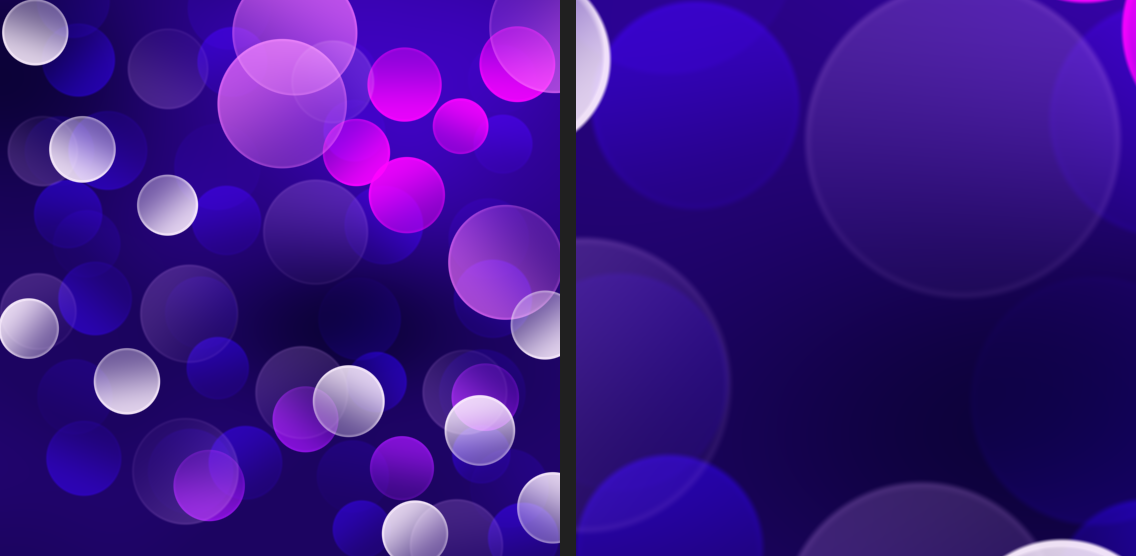
Left: the whole. Right: its middle third, enlarged.
Give the GLSL for this background, as a Shadertoy shader.

```glsl
const vec2 SPREAD = vec2(0.7549, 0.5698); // low-discrepancy step

float hash(float n) {
    return fract(sin(n * 127.1 + 3.7) * 4375.85);
}

vec2 gradientAt(vec2 cell) {
    float angle = 6.2832 * hash(dot(cell, vec2(1.37, 7.91)));
    return vec2(cos(angle), sin(angle));
}

float gradientNoise(vec2 p) {
    vec2 cell = floor(p), f = p - cell;
    vec2 u = f * f * f * (f * (f * 6.0 - 15.0) + 10.0);
    vec2 e = vec2(0.0, 1.0);
    float a = dot(gradientAt(cell), f);
    float b = dot(gradientAt(cell + e.yx), f - e.yx);
    float c = dot(gradientAt(cell + e.xy), f - e.xy);
    float d = dot(gradientAt(cell + e.yy), f - e.yy);
    return mix(mix(a, b, u.x), mix(c, d, u.x), u.y);
}

float glow(vec2 p, vec2 centre, vec2 size) {
    vec2 q = (p - centre) / size;
    return exp(-dot(q, q));
}

vec3 screenBlend(vec3 base, vec3 light) {
    return base + light * (1.0 - base);
}

vec3 backdrop(vec2 p) {
    vec3 shade = vec3(0.11, 0.015, 0.38);
    vec3 bright = vec3(0.25, 0.01, 0.77);
    vec3 night = vec3(0.035, 0.005, 0.19);
    float light = glow(p, vec2(0.72, 0.86), vec2(0.42, 0.34));
    light += 0.25 * gradientNoise(p * 3.0 + 5.0);
    vec3 colour = mix(shade, bright, clamp(light, 0.0, 1.0));
    float dark = glow(p, vec2(0.62, 0.41), vec2(0.22, 0.12));
    dark += glow(p, vec2(0.0, 0.86), vec2(0.25, 0.2));
    return mix(colour, night, clamp(dark, 0.0, 1.0) * 0.85);
}

// Spreads translucent discs over area (xy = low corner, zw = high corner);
// opacity runs from the faded side to the lit side of each disc.
vec3 addDiscs(vec3 colour, vec2 p, int count, vec2 start, vec4 area,
              vec2 radii, vec3 tint, vec2 opacity, float rim, float blur) {
    for (int i = 0; i < count; i++) {
        float n = float(i);
        float id = n + 17.0 * start.x + 31.0 * start.y;
        vec2 centre = mix(area.xy, area.zw, fract(start + n * SPREAD));
        centre += 0.02 * (vec2(hash(id), hash(id + 0.3)) - 0.5);
        float radius = mix(radii.x, radii.y, hash(id + 0.6));
        vec2 q = p - centre;
        float d = length(q) - radius;
        float mask = 1.0 - smoothstep(-blur, blur, d);

        // Light falls mostly along the vertical, from either side
        float tilt = 1.5708 + 2.0 * (hash(id + 0.8) - 0.5);
        float side = hash(id + 0.45) > 0.35 ? 1.0 : -1.0;
        float lit = 0.5 + 0.5 * side * dot(q, vec2(cos(tilt), sin(tilt))) / radius;
        float alpha = mix(opacity.x, opacity.y, smoothstep(0.0, 1.0, lit));
        alpha += rim * smoothstep(-0.006, -0.001, d);
        colour = screenBlend(colour, tint * mask * min(alpha, 1.0));
    }
    return colour;
}

void mainImage(out vec4 fragColor, in vec2 fragCoord) {
    vec2 p = fragCoord / iResolution.y;
    vec4 whole = vec4(0.0, 0.0, 1.0, 1.0);
    vec3 blue = vec3(0.08, 0.0, 0.66);
    vec3 haze = vec3(0.50, 0.36, 0.60);
    vec3 violet = vec3(0.52, 0.06, 0.85);
    vec3 magenta = vec3(0.92, 0.0, 0.98);
    vec3 pink = vec3(0.78, 0.36, 0.84);
    vec3 pearl = vec3(0.93, 0.88, 0.94);
    float soft = 0.0025, crisp = 0.0015;

    vec3 colour = backdrop(p);

    // Dim, deep discs
    colour = addDiscs(colour, p, 15, vec2(0.35, 0.15), whole,
                      vec2(0.06, 0.08), blue, vec2(0.06, 0.25), 0.02, soft);
    colour = addDiscs(colour, p, 17, vec2(0.12, 0.62), whole,
                      vec2(0.05, 0.072), blue, vec2(0.2, 0.75), 0.06, soft);
    colour = addDiscs(colour, p, 10, vec2(0.55, 0.3), whole,
                      vec2(0.06, 0.1), haze, vec2(0.08, 0.35), 0.1, soft);

    // Saturated discs
    colour = addDiscs(colour, p, 4, vec2(0.45, 0.85), vec4(0.25, 0.0, 0.9, 0.28),
                      vec2(0.053, 0.072), violet, vec2(0.3, 0.85), 0.12, crisp);
    colour = addDiscs(colour, p, 5, vec2(0.3, 0.85), vec4(0.62, 0.62, 1.0, 0.88),
                      vec2(0.05, 0.072), magenta, vec2(0.45, 0.95), 0.15, crisp);

    // Large overlapping discs
    colour = addDiscs(colour, p, 2, vec2(0.7, 0.9), vec4(0.47, 0.68, 0.57, 0.98),
                      vec2(0.11, 0.12), pink, vec2(0.4, 0.85), 0.2, crisp);
    colour = addDiscs(colour, p, 2, vec2(0.2, 0.15), vec4(0.88, 0.42, 1.0, 1.15),
                      vec2(0.1, 0.12), pink, vec2(0.25, 0.75), 0.2, crisp);

    // Pale discs in front
    colour = addDiscs(colour, p, 5, vec2(0.1, 0.95), vec4(0.02, 0.25, 0.36, 0.97),
                      vec2(0.052, 0.061), pearl, vec2(0.4, 0.92), 0.22, crisp);
    colour = addDiscs(colour, p, 5, vec2(0.97, 0.93), vec4(0.5, 0.0, 1.0, 0.45),
                      vec2(0.05, 0.066), pearl, vec2(0.35, 0.92), 0.22, crisp);

    fragColor = vec4(colour, 1.0);
}
```
